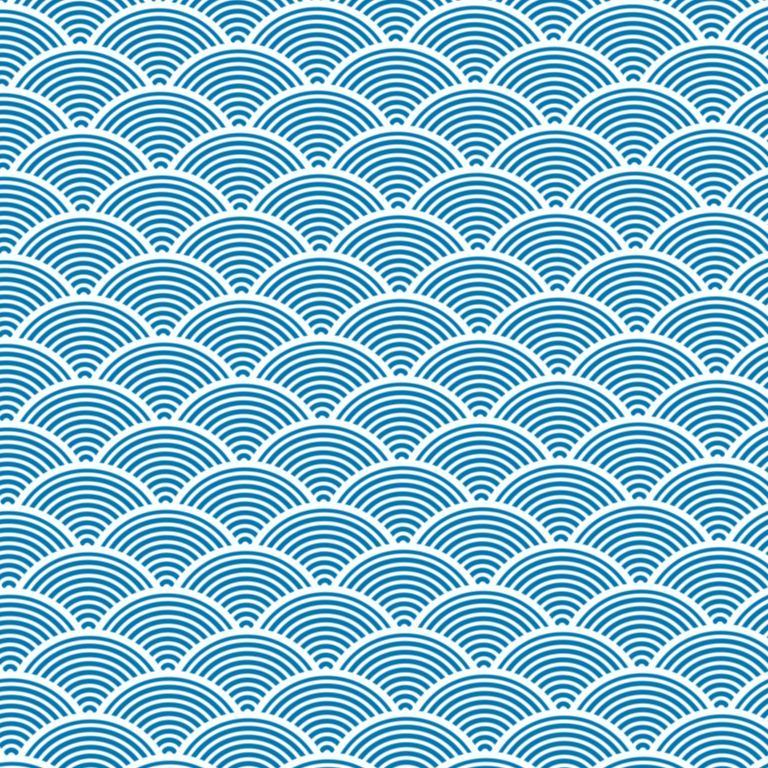
Reproduce this pattern procedurally as a WebGL 1 fragment shader.

```glsl
precision highp float;
// Overlapping wave scallops: staggered rows of discs with concentric rings,
// painted from the back (upper) rows to the front (lower) rows.
// The lattice leans slightly, so rows and columns drift across the canvas.

uniform vec2 u_resolution;

#define SPACING    0.2056               // distance between discs in a row
#define ROW_STEP   0.05443              // distance between rows
#define RADIUS     0.1103               // outer edge of the white rim
#define RIM        0.0091               // width of the white rim
#define RING_PITCH 0.01146              // distance between rings
#define RING_FIRST 0.0078               // mid radius of the innermost ring
#define RING_WIDTH 0.0064
#define ANCHOR     vec2(0.5217, 0.5095) // centre of one disc
#define LEAN       vec2(0.0145, -0.008) // drift of columns and of rows
#define SOFTNESS   0.0017               // half width of a blurred edge
#define BLUE       vec3(0.02, 0.46, 0.67)
#define WHITE      vec3(0.97, 1.0, 1.0)

const int ROWS = 6; // rows that can reach any one point

// Coverage of a shape from its signed distance, at least a pixel soft.
float fillShape(float signedDistance) {
    float blur = max(SOFTNESS, 0.7 / min(u_resolution.x, u_resolution.y));
    return 1.0 - smoothstep(-blur, blur, signedDistance);
}

// Distance from a point to the nearest disc centre in a row.
float discDistance(vec2 p, float row) {
    float x = p.x - 0.5 * SPACING * mod(row, 2.0);
    x -= SPACING * floor(x / SPACING + 0.5);
    return length(vec2(x, p.y - row * ROW_STEP));
}

// Blue rings on white; the rim trims the outermost ring.
vec3 ringColor(float d) {
    float offset = fract((d - RING_FIRST) / RING_PITCH + 0.5) - 0.5;
    float ring = abs(offset) * RING_PITCH - 0.5 * RING_WIDTH;
    float ink = fillShape(max(ring, d - (RADIUS - RIM)));
    return mix(WHITE, BLUE, ink);
}

void main() {
    vec2 p = gl_FragCoord.xy / u_resolution - ANCHOR;
    p += LEAN * p.yx;

    // Lowest row whose discs can still reach this point.
    float frontRow = floor((p.y - RADIUS) / ROW_STEP);

    vec3 color = WHITE;
    for (int i = 0; i < ROWS; i++) {
        float row = frontRow + float(ROWS - 1 - i);
        float d = discDistance(p, row);
        color = mix(color, ringColor(d), fillShape(d - RADIUS));
    }
    gl_FragColor = vec4(color, 1.0);
}
```
